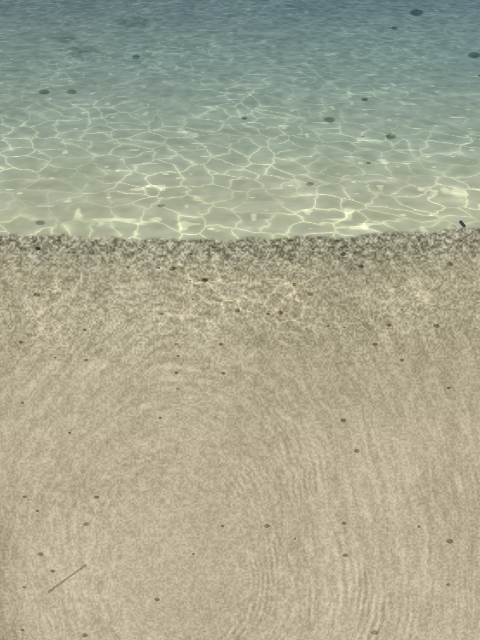
Write a Shadertoy shader that draws this texture.

```glsl
// Clear shallow water over a sandy shore, seen from above at a slant.
// Warped cellular edges make the caustics in a perspective plane; stretched
// polar noise makes the curved ripples, and fine noise the grains of sand.

vec2 hash2(vec2 p) {
    vec3 h = fract(p.xyx * vec3(.1031, .1030, .0973));
    h += dot(h, h.yzx + 33.33);
    return fract((h.xx + h.yz) * h.zy);
}

float noise(vec2 p) {
    vec2 i = floor(p), f = fract(p);
    f = f * f * (3. - 2. * f);
    float low = mix(hash2(i).x, hash2(i + vec2(1, 0)).x, f.x);
    float high = mix(hash2(i + vec2(0, 1)).x, hash2(i + 1.).x, f.x);
    return mix(low, high, f.y);
}

float fbm(vec2 p) {
    float sum = 0., amp = .5;
    for (int i = 0; i < 4; i++) {
        sum += amp * noise(p);
        p = mat2(1.6, 1.2, -1.2, 1.6) * p + 7.3;
        amp *= .5;
    }
    return sum / .9375;
}

// Bright network along the borders of warped cells
float caustics(vec2 p) {
    p += 1.3 * (vec2(fbm(p * .8), fbm(p * .8 + 31.)) - .5);
    vec2 cell = floor(p);
    float nearest = 9., second = 9.;
    for (int y = -1; y <= 1; y++)
    for (int x = -1; x <= 1; x++) {
        vec2 c = cell + vec2(x, y);
        float d = length(c + hash2(c) - p);
        second = min(second, max(nearest, d));
        nearest = min(nearest, d);
    }
    float gap = second - nearest;
    return exp(-gap * 14.) + .3 * exp(-gap * 4.);
}

// Sparse round flecks, one candidate per grid cell
float specks(vec2 p, float density) {
    vec2 cell = floor(p), r = hash2(cell + 91.);
    float d = length((fract(p) - .3 - .4 * hash2(cell)) * vec2(.8, 1.2));
    float size = .08 + .16 * r.y;
    return step(r.x, density) * (1. - smoothstep(size * .5, size, d));
}

float segment(vec2 p, vec2 a, vec2 b) {
    vec2 d = b - a;
    return length(p - a - d * clamp(dot(p - a, d) / dot(d, d), 0., 1.));
}

vec3 waterColor(vec2 p) {
    vec3 col = mix(vec3(.665, .685, .585), vec3(.56, .625, .565), smoothstep(.66, .82, p.y));
    col = mix(col, vec3(.455, .545, .53), smoothstep(.79, .93, p.y));
    col = mix(col, vec3(.37, .46, .48), smoothstep(.91, 1.02, p.y));
    col += (p.x - .375) * vec3(-.02, .01, .025) * smoothstep(.7, 1., p.y);

    // Perspective plane: ripples shrink towards the far edge
    float z = 1. / (1.35 - p.y);
    vec2 plane = vec2((p.x - .375) * z * 14. + 40., z * 21.);
    float far = smoothstep(.68, .98, p.y);
    float patches = smoothstep(.3, .7, fbm(plane * .35));
    float net = caustics(plane + .25 * plane.yx * vec2(.4, .3));
    col += vec3(.19, .185, .14) * net * (.25 + .75 * patches) * (1. - .72 * far);
    col += .13 * (fbm(plane * vec2(1.3, 1.8)) - .5) * (1. - .3 * far);
    col += .08 * (noise(plane * vec2(3.5, 3.)) - .5) * (.4 + .6 * far);
    float glint = smoothstep(.83, .96, noise(plane * vec2(2.3, 3.2) + 60.));
    col += vec3(.16, .16, .13) * glint * (1. - .6 * far);

    // Dark weed lying on the deeper bed
    vec2 weed[3] = vec2[3](vec2(.215, .965), vec2(.098, .941), vec2(.13, .918));
    for (int i = 0; i < 3; i++) {
        float d = length((p - weed[i]) * vec2(1., 3.)) + .025 * (fbm(p * 70.) - .5);
        col -= .07 * (1. - smoothstep(.012, .032, d));
    }
    return col - .18 * specks(p * vec2(22., 30.), .07);
}

vec3 sandColor(vec2 p, float depth) {
    vec3 col = mix(vec3(.63, .61, .515), vec3(.685, .655, .55), smoothstep(.0, .13, depth));
    col = mix(col, vec3(.735, .692, .59), smoothstep(.1, .36, depth));
    col += .09 * (fbm(p * vec2(7., 4.5) + 3.) - .5);
    col += .035 * exp(-dot((p - vec2(.14, .11)) * 11., (p - vec2(.14, .11)) * 8.));
    col -= .07 * (1. - smoothstep(.0, .07, p.x + .03 * fbm(p * 20.))) * (1. - smoothstep(.15, .3, p.y));

    // Ripples bend over the middle and run down both sides
    vec2 e = (p - vec2(.28, .12)) * vec2(1.3, 1.);
    e += .07 * (vec2(fbm(p * 6.), fbm(p * 6. + 19.)) - .5);
    float radius = length(e), angle = atan(e.x, e.y);
    float streaks = noise(vec2(radius * 150., angle * 11.)) - .5;
    streaks += .6 * (noise(vec2(radius * 260., angle * 25.)) - .5);
    float crest = sin(radius * 480. + 14. * fbm(p * 11.));
    float arc = exp(-pow((radius - .37) / .09, 2.)) * smoothstep(-.9, .1, angle);
    arc += .6 * exp(-pow((radius - .17) / .06, 2.)) * smoothstep(.3, 1., angle);
    arc *= smoothstep(.35, .65, fbm(p * vec2(17., 12.)));
    col += (.07 * streaks + .055 * arc * crest) * smoothstep(.03, .17, radius);

    // Faint caustics and coarse shell grit near the edge, fine grain throughout
    float shallow = 1. - smoothstep(.1, .25, depth);
    float band = 1. - smoothstep(.015, .06, depth + .03 * (fbm(p * 18.) - .5));
    float net = caustics(p * vec2(23., 36.) + 12.) * smoothstep(.35, .7, fbm(p * 13.));
    col += vec3(.13, .125, .10) * net * shallow * (1. - .5 * band);
    col -= band * vec3(.045, .035, .025);
    col += (.1 * shallow + .15 * band) * (noise(p * vec2(150., 210.)) - .5);
    col += (.12 + .08 * shallow + .1 * band) * (noise(p * 370.) - .5);
    col += .07 * (fbm(p * 95.) - .5);
    col -= .22 * specks(p * 42., .05 + .1 * shallow);

    // Thin twig at the lower left
    float twig = segment(p + .004 * (noise(p * 60.) - .5), vec2(.076, .075), vec2(.134, .117));
    return col - .16 * (1. - smoothstep(.0007, .0025, twig));
}

void mainImage(out vec4 fragColor, in vec2 fragCoord) {
    vec2 p = fragCoord / iResolution.xy * vec2(.75, 1.);
    float shore = .635 - .061 * p.x + .1 * p.x * p.x + .012 * (fbm(p * 28.) - .5);
    float depth = shore - p.y;
    vec3 col = mix(waterColor(p), sandColor(p, max(depth, 0.)), smoothstep(-.004, .004, depth));
    float leaf = segment(p, vec2(.720, .653), vec2(.725, .647));
    col = mix(col, vec3(.25, .28, .27), 1. - smoothstep(.0015, .0035, leaf));
    fragColor = vec4(clamp(col, 0., 1.), 1.);
}
```
